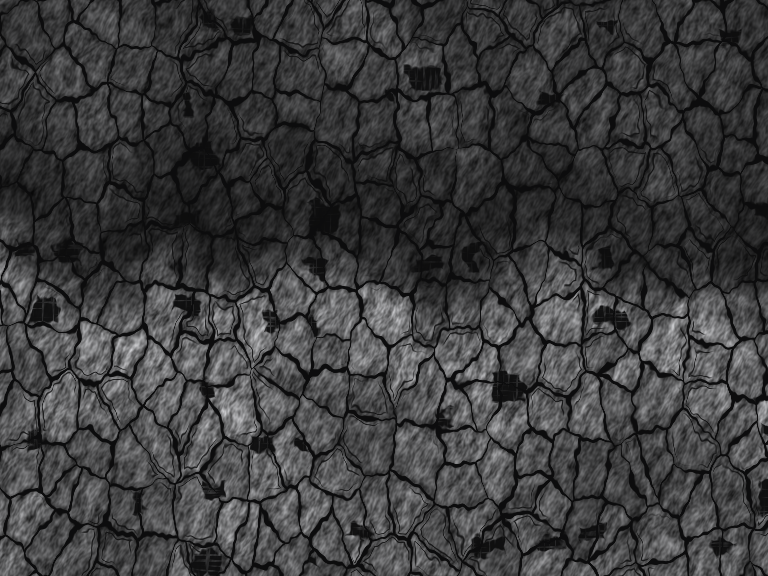
Give the GLSL for this texture, as a Shadertoy shader.

```glsl
// Cracked charcoal stone: irregular split plates, ink-dark gaps and a ragged band of shade.
#define PLATES vec2(16.0, 12.0)   // plates per canvas height, across and up
#define CRACK_WIDTH 0.034         // mean half width, in plates
#define CRACK_WARP 0.20           // raggedness of the cracks
#define GAP_GRID 10.0             // cells that may hold a dark gap, per height
#define GAP_CHANCE 0.34
#define GRAIN_DIR vec2(0.45, 0.89)
#define GRAIN_CONTRAST 0.62
#define SHADE_EDGE 0.53           // mean height of the shade boundary
#define SHADE_STONE 0.205
#define LIT_STONE 0.335
#define INK vec3(0.048, 0.048, 0.050)
#define STONE_TINT vec3(0.995, 0.998, 1.012)

vec2 hash2(vec2 p) {
    vec3 a = fract(p.xyx * vec3(0.1031, 0.1030, 0.0973));
    a += dot(a, a.yzx + 33.33);
    return fract((a.xx + a.yz) * a.zy);
}

// Gradient noise, roughly -0.7 to 0.7
float corner(vec2 i, vec2 f, vec2 o) {
    float angle = 6.2832 * hash2(i + o).x;
    return dot(vec2(cos(angle), sin(angle)), f - o);
}

float noise(vec2 p) {
    vec2 i = floor(p), f = fract(p);
    vec2 u = f * f * f * (f * (f * 6.0 - 15.0) + 10.0);
    float low = mix(corner(i, f, vec2(0, 0)), corner(i, f, vec2(1, 0)), u.x);
    float high = mix(corner(i, f, vec2(0, 1)), corner(i, f, vec2(1, 1)), u.x);
    return mix(low, high, u.y);
}

vec2 noise2(vec2 p) {
    return vec2(noise(p), noise(p + vec2(37.2, 81.7)));
}

// Voronoi plates: x = distance to the nearest border, y = random value of the plate
vec2 plates(vec2 p) {
    vec2 cell = floor(p), f = fract(p), home, nearest;
    float best = 9.0;
    for (int y = -1; y <= 1; y++)
    for (int x = -1; x <= 1; x++) {
        vec2 o = vec2(x, y);
        vec2 r = o + 0.05 + 0.9 * hash2(cell + o) - f;
        if (dot(r, r) < best) { best = dot(r, r); nearest = r; home = o; }
    }
    float border = 9.0;
    for (int y = -2; y <= 2; y++)
    for (int x = -2; x <= 2; x++) {
        vec2 o = home + vec2(x, y);
        vec2 r = o + 0.05 + 0.9 * hash2(cell + o) - f;
        vec2 d = r - nearest;
        if (dot(d, d) > 0.0001) border = min(border, dot(0.5 * (r + nearest), normalize(d)));
    }
    return vec2(border, hash2(cell + home + 19.0).y);
}

// Signed distance to scattered rough boxes, in grid cells
float gaps(vec2 p) {
    vec2 cell = floor(p);
    float d = 9.0;
    for (int y = -1; y <= 1; y++)
    for (int x = -1; x <= 1; x++) {
        vec2 id = cell + vec2(x, y);
        if (hash2(id + 53.0).x > GAP_CHANCE) continue;
        vec2 halfSize = mix(vec2(0.08), vec2(0.27, 0.24), hash2(id + 7.0));
        vec2 q = abs(p - id - 0.2 - 0.6 * hash2(id + 29.0)) - halfSize;
        d = min(d, max(q.x, q.y));
    }
    return d;
}

// Steep slanted fibres with fine grit
float stoneGrain(vec2 p) {
    vec2 along = GRAIN_DIR;
    vec2 q = vec2(dot(p, vec2(along.y, -along.x)), dot(p, along));
    q += 0.006 * noise2(p * 22.0);
    float fibres = 0.9 * noise(q * vec2(55.0, 22.0)) + noise(q * vec2(125.0, 48.0) + 9.0);
    return fibres + 0.75 * noise(q * vec2(250.0, 120.0) + 31.0);
}

void mainImage(out vec4 fragColor, in vec2 fragCoord) {
    vec2 p = fragCoord / iResolution.y;
    float pixel = 1.0 / iResolution.y;

    // Warped plates and cracks of uneven width
    vec2 q = p * PLATES;
    q += CRACK_WARP * noise2(q * 1.7) + 0.4 * CRACK_WARP * noise2(q * 5.0 + 11.0);
    vec2 plate = plates(q);
    float aa = 9.0 * pixel;
    float width = CRACK_WIDTH * (1.0 + 1.3 * noise(q * 1.3 + 5.0));
    float ink = 1.0 - smoothstep(width - aa, width + aa, plate.x);

    // Broken second strokes beside some cracks
    float strokeZone = smoothstep(0.08, 0.24, noise(q * 0.65 + 70.0));
    float stroke = abs(plate.x - 0.13 - 0.08 * noise(q * 2.0));
    ink = max(ink, 0.85 * strokeZone * (1.0 - smoothstep(0.015 - aa, 0.015 + aa, stroke)));

    // Squarish gaps filled with crossed hatching
    vec2 g = p * GAP_GRID + 0.22 * noise2(p * 28.0) + 0.08 * noise2(p * 90.0);
    float gap = 1.0 - smoothstep(-0.03, 0.03, gaps(g));
    float hatch = max(noise(p * vec2(210.0, 18.0)), noise(p * vec2(18.0, 210.0) + 40.0));
    ink = max(ink, gap * (0.96 - 0.30 * smoothstep(0.12, 0.4, hatch)));

    // Lit lower part, brightest just under the ragged shade boundary
    float edge = SHADE_EDGE + 0.17 * noise(vec2(p.x * 5.5, 3.3)) + 0.07 * noise(p * 14.0);
    float depth = edge - p.y;
    float lit = smoothstep(-0.06, 0.07, depth);
    float shade = SHADE_STONE * (0.72 + 0.36 * smoothstep(0.08, 0.30, -depth));
    float glow = LIT_STONE * (1.0 + 0.22 * exp(-pow((depth - 0.12) / 0.12, 2.0)));
    float light = mix(shade, glow, lit) * (1.0 + 0.4 * noise(p * 4.0 + 15.0));

    // Stone tone: plate, grain and darkened rim
    float tone = light * (0.87 + 0.26 * plate.y);
    tone *= max(0.25, 1.0 + GRAIN_CONTRAST * stoneGrain(p));
    tone *= 0.78 + 0.24 * smoothstep(0.02, 0.16, plate.x);
    vec3 color = mix(tone * STONE_TINT, INK, ink);
    fragColor = vec4(clamp(color, 0.0, 1.0), 1.0);
}
```
